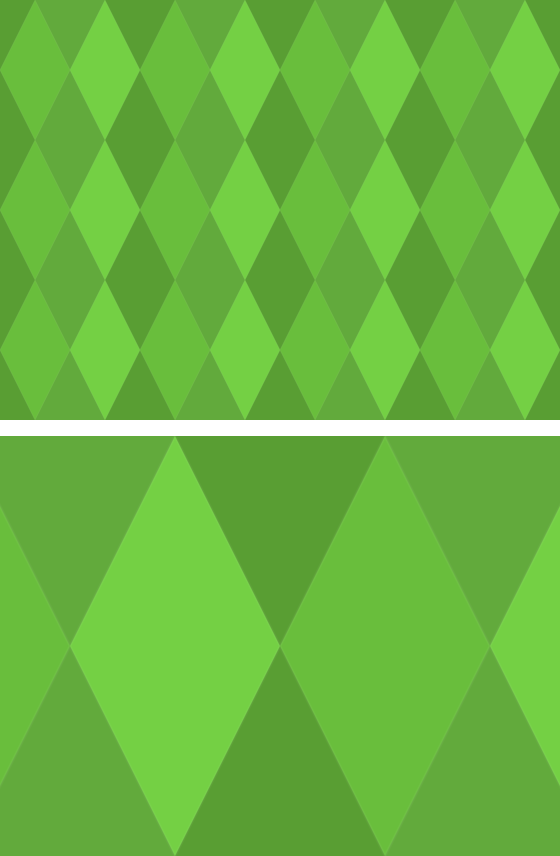
Top, the full canvas; bottom, a detail of the centre.
Write a Shadertoy shader that draws this pattern.

```glsl
// Harlequin tiling of tall diamonds in four flat greens with faint hairline seams.
#define COLUMNS 8.0        // even, so the alternating colours wrap
#define ROWS 3.0
#define MID_GREEN vec3(0.412, 0.745, 0.235)
#define BRIGHT_GREEN vec3(0.453, 0.816, 0.267)
#define DARK_GREEN vec3(0.349, 0.620, 0.200)
#define SOFT_GREEN vec3(0.384, 0.667, 0.235)
#define SEAM_WIDTH 0.0018  // fraction of the canvas height
#define SEAM_LIGHT 0.05

// Signed distance, in canvas heights, to the diamond inscribed in each cell.
float diamondDistance(vec2 cellPos, vec2 cellSize) {
    vec2 offset = abs(fract(cellPos) - 0.5);
    return (offset.x + offset.y - 0.5) / length(1.0 / cellSize);
}

// Alternates two colours from one column to the next.
vec3 alternate(float column, vec3 evenColor, vec3 oddColor) {
    return mix(evenColor, oddColor, mod(floor(column), 2.0));
}

void mainImage(out vec4 fragColor, in vec2 fragCoord) {
    vec2 grid = vec2(COLUMNS, ROWS);
    vec2 cellPos = fragCoord / iResolution.xy * grid;
    vec2 cellSize = vec2(iResolution.x / iResolution.y, 1.0) / grid;
    float pixel = 1.0 / iResolution.y;

    // Diamonds centred in the cells, and those centred on the cell corners
    vec3 centred = alternate(cellPos.x, MID_GREEN, BRIGHT_GREEN);
    vec3 between = alternate(cellPos.x + 0.5, DARK_GREEN, SOFT_GREEN);

    // Smooth edge between the two sets
    float dist = diamondDistance(cellPos, cellSize);
    vec3 color = mix(centred, between, clamp(dist / pixel + 0.5, 0.0, 1.0));

    // Faint light seam along the edges
    float seam = 1.0 - smoothstep(0.0, max(SEAM_WIDTH, pixel), abs(dist));
    color = mix(color, vec3(1.0), SEAM_LIGHT * seam);

    fragColor = vec4(color, 1.0);
}
```
